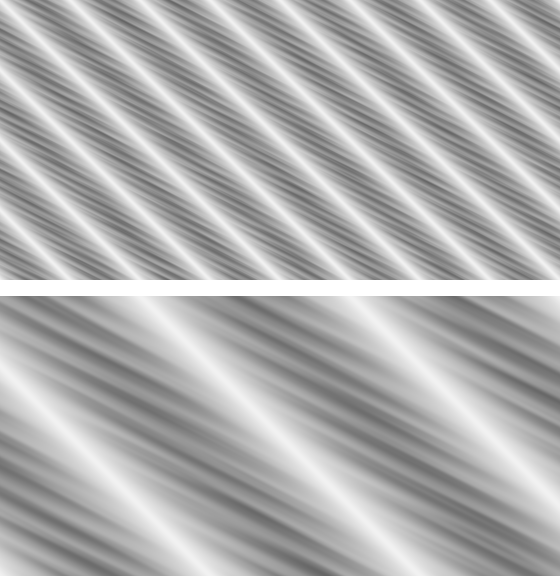
Top: the whole. Bottom: its middle third, enlarged.
Reproduce this pattern procedurally as a Shadertoy shader.

```glsl
const float TAU = 6.2831853;

vec2 latticeGradient(vec2 cell, vec2 period) {
    vec2 c = mod(cell, period);
    vec3 h = fract(vec3(c.xyx) * vec3(0.1031, 0.1030, 0.0973));
    h += dot(h, h.yzx + 33.33);
    float angle = TAU * fract((h.x + h.y) * h.z);
    return vec2(cos(angle), sin(angle));
}

// Gradient noise that wraps after a whole number of cells
float tiledNoise(vec2 p, vec2 period) {
    vec2 i = floor(p);
    vec2 f = p - i;
    vec2 w = f * f * f * (f * (f * 6.0 - 15.0) + 10.0);
    vec2 e = vec2(1.0, 0.0);
    float a = dot(latticeGradient(i, period), f);
    float b = dot(latticeGradient(i + e.xy, period), f - e.xy);
    float c = dot(latticeGradient(i + e.yx, period), f - e.yx);
    float d = dot(latticeGradient(i + e.xx, period), f - e.xx);
    return mix(mix(a, b, w.x), mix(c, d, w.x), w.y);
}

// 0 on a ridge line, 1 midway between two ridges
float ridgeDistance(vec2 uv, vec2 repeats) {
    float phase = dot(uv, repeats);
    return 2.0 * abs(phase - floor(phase + 0.5));
}

// Fine fibres drawn out along the sheared axis
float fibres(vec2 sheared, vec2 cells, int octaves) {
    float sum = 0.0;
    float weight = 1.0;
    for (int i = 0; i < octaves; i++) {
        sum += weight * tiledNoise(sheared * cells, cells);
        cells *= vec2(1.0, 2.0);
        weight *= 0.75;
    }
    return sum;
}

float bandShade(float dist, float valley, float crest) {
    float rounded = sqrt(dist * dist + 0.0009);
    return mix(valley, crest, pow(max(1.0 - rounded, 0.0), 1.8));
}

void mainImage(out vec4 fragColor, in vec2 fragCoord) {
    vec2 uv = fragCoord / iResolution.xy;
    vec2 sheared = vec2(uv.x, uv.x + uv.y);

    // Diagonal bands with bright crests
    float dist = ridgeDistance(uv, vec2(8.0, 4.0));
    float shade = bandShade(dist, 0.515, 0.97);

    // Shallower strands and fibres, strongest in the valleys
    float grain = fibres(sheared, vec2(12.0, 64.0), 2);
    float strand = cos(TAU * 32.0 * sheared.y + 0.8 * grain);
    float depth = smoothstep(0.0, 0.75, dist);
    shade += depth * (0.075 * strand + 0.075 * grain);

    fragColor = vec4(vec3(clamp(shade, 0.0, 1.0)), 1.0);
}
```
